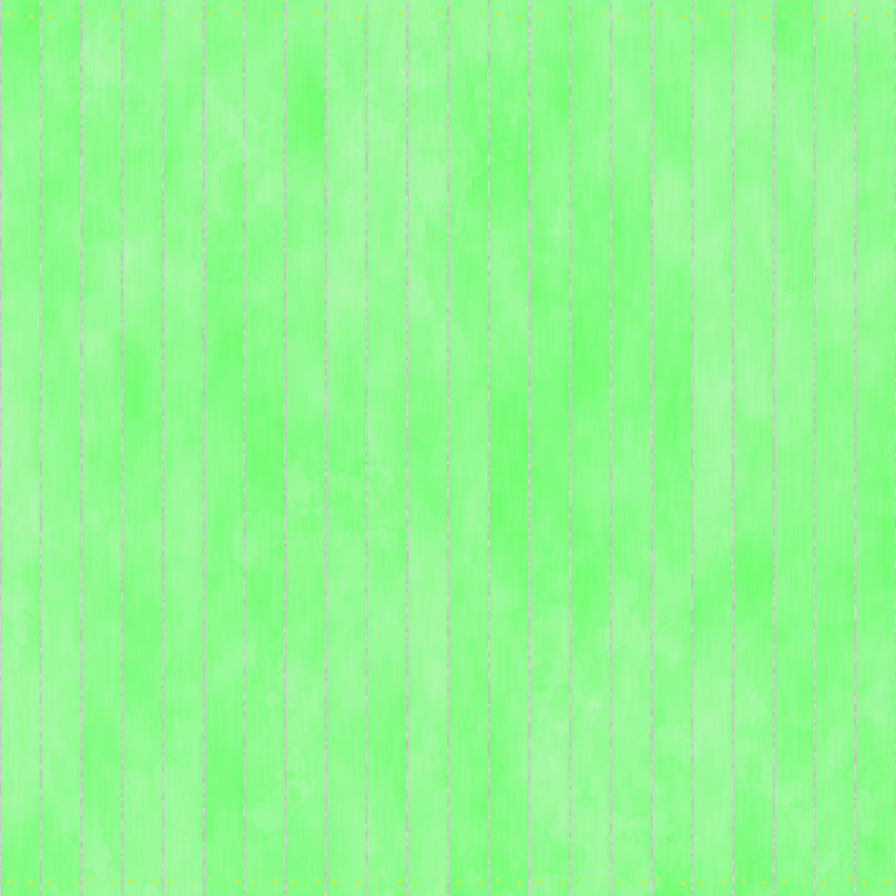
Reproduce this texture procedurally as a Shadertoy shader.

```glsl
// Pale green painted planks with grey seams, mottled stains and small yellow nails
const float PLANKS = 22.0;
const float SEAM_HALF_WIDTH = 0.0014;
const float NAIL_INSET = 0.0165;
const float NAIL_RADIUS = 0.0024;

const vec3 DEEP_GREEN = vec3(0.39, 1.00, 0.39);
const vec3 PALE_GREEN = vec3(0.67, 0.975, 0.67);
const vec3 SEAM_DARK = vec3(0.70, 0.76, 0.70);
const vec3 SEAM_LIGHT = vec3(0.84, 0.86, 0.84);
const vec3 NAIL_YELLOW = vec3(0.78, 0.93, 0.30);

float hash(vec2 p) {
    vec3 q = fract(vec3(p.xyx) * 0.1031);
    q += dot(q, q.yzx + 33.33);
    return fract((q.x + q.y) * q.z);
}

float noise(vec2 p) {
    vec2 cell = floor(p);
    vec2 f = fract(p);
    f = f * f * (3.0 - 2.0 * f);
    float low = mix(hash(cell), hash(cell + vec2(1, 0)), f.x);
    float high = mix(hash(cell + vec2(0, 1)), hash(cell + vec2(1, 1)), f.x);
    return mix(low, high, f.y);
}

float fbm(vec2 p) {
    float sum = 0.0;
    float amplitude = 0.5;
    for (int i = 0; i < 5; i++) {
        sum += amplitude * noise(p);
        p = mat2(0.8, 0.6, -0.6, 0.8) * p * 2.03 + 17.3;
        amplitude *= 0.5;
    }
    return sum / 0.97;
}

// Paint lightness from 0 (deep) to 1 (pale); each plank has its own shift
float paintTone(vec2 uv, float plank) {
    vec2 p = uv + vec2(plank * 3.7, hash(vec2(plank, 5.0)) * 40.0);
    float tone = 0.56 + 0.24 * (hash(vec2(plank, 2.0)) - 0.5);
    tone += 0.75 * (fbm(p * vec2(16.0, 9.0)) - 0.5);
    tone += 0.50 * (fbm(uv * vec2(9.0, 6.0) + 61.0) - 0.5);
    tone += 0.30 * (fbm(p * vec2(75.0, 50.0)) - 0.5);
    tone += 0.13 * (noise(p * vec2(420.0, 28.0)) - 0.5);
    return tone;
}

// Thin outlines and flat pale patches left by dried stains
float stainTone(vec2 uv) {
    float stain = fbm(uv * vec2(30.0, 24.0) + 9.0);
    float region = smoothstep(0.48, 0.68, fbm(uv * 7.0 + 31.0));
    float outline = 1.0 - smoothstep(0.0, 0.018, abs(stain - 0.55));
    float patchMask = smoothstep(0.55, 0.58, stain);
    return region * (0.13 * patchMask - 0.13 * outline);
}

// Coverage of the ragged seam at signed distance d
float seamMask(float d, vec2 uv, float blur) {
    float ragged = 0.0007 * (noise(uv * vec2(300.0, 160.0)) - 0.5);
    float edge = SEAM_HALF_WIDTH + ragged;
    return 1.0 - smoothstep(edge - blur, edge + blur, abs(d));
}

// Two nails per plank, near both ends, slightly out of line
float nailMask(vec2 uv, float plank, float blur) {
    float mask = 0.0;
    float end = step(0.5, uv.y);
    for (int i = 0; i < 2; i++) {
        float side = float(i);
        vec2 seed = vec2(plank * 2.0 + side, 11.0);
        vec2 jitter = vec2(hash(seed), hash(seed + 7.0)) - 0.5;
        float x = (plank + mix(0.21, 0.80, side) + 0.10 * jitter.x) / PLANKS;
        float y = mix(NAIL_INSET, 1.0 - NAIL_INSET, end) + 0.005 * jitter.y;
        float d = length(uv - vec2(x, y)) - NAIL_RADIUS;
        float strength = mix(0.45, 1.0, hash(seed + 3.0));
        mask = max(mask, strength * (1.0 - smoothstep(-blur, blur, d)));
    }
    return mask;
}

void mainImage(out vec4 fragColor, in vec2 fragCoord) {
    vec2 uv = fragCoord / iResolution.xy;
    float blur = max(0.0007, 0.7 / iResolution.y);
    float plank = floor(uv.x * PLANKS);
    float seamDistance = uv.x - floor(uv.x * PLANKS + 0.5) / PLANKS;

    // Painted wood, a little deeper beside each seam
    float tone = paintTone(uv, plank) + stainTone(uv);
    tone -= 0.16 * exp(-abs(seamDistance) * 350.0);
    vec3 color = mix(DEEP_GREEN, PALE_GREEN, clamp(tone, 0.0, 1.0));

    // Nails, then seams with a grainy fill
    color = mix(color, NAIL_YELLOW, nailMask(uv, plank, blur));
    float grain = noise(uv * vec2(350.0, 240.0) + 5.0);
    vec3 seamColor = mix(SEAM_DARK, SEAM_LIGHT, grain);
    color = mix(color, seamColor, 0.92 * seamMask(seamDistance, uv, blur));

    fragColor = vec4(color, 1.0);
}
```
